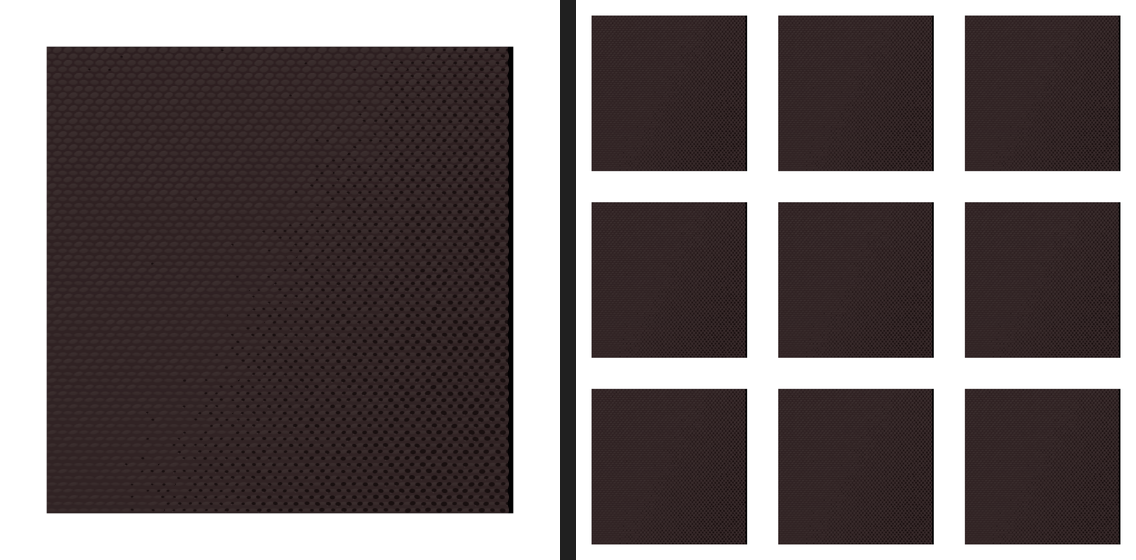
Left, the tile; right, the same tile 3 across and 3 down.
Reproduce this texture procedurally as a Shadertoy shader.

```glsl
// Dark embossed sheet on a white ground: staggered rows of raised, faceted beads.
// Beads flatten towards the bottom, while pits open between them towards the
// lower right. Each row is a strip of cells; hashes vary beads and pits per cell.

#define COLUMNS 44.0
#define ROWS 72.0
#define MARGIN 0.083333
#define EDGE_WIDTH 0.009
#define BEAD_HALF_WIDTH 0.41
#define PIT_MAX_RADIUS 0.25
#define GROUND vec3(1.0)
#define GAP_COLOR vec3(0.178, 0.122, 0.128)
#define BEAD_COLOR vec3(0.222, 0.172, 0.172)
#define PIT_COLOR vec3(0.095, 0.058, 0.060)
#define EDGE_COLOR vec3(0.012, 0.008, 0.010)

float hash(vec2 p) {
    return fract(sin(dot(p, vec2(127.1, 311.7))) * 43758.5453);
}

// Coverage of a shape from its signed distance, softened over one width
float cover(float dist, float softness) {
    return clamp(0.5 - dist / softness, 0.0, 1.0);
}

// Approximate signed distance to a rounded lens with slightly flat sides
float beadDistance(vec2 p, vec2 radius) {
    vec2 a = abs(p) / radius;
    float facet = max(length(a), a.x * 0.72 + a.y * 0.76);
    return (facet - 1.0) * radius.y;
}

// Embossed surface; p runs from 0 to 1 over the sheet
vec3 sheet(vec2 p, float cellPixel) {
    vec2 grid = p * vec2(COLUMNS, ROWS);
    float row = floor(grid.y);
    float x = grid.x + 0.5 * mod(row, 2.0);
    float y = (fract(grid.y) - 0.5) * COLUMNS / ROWS;

    // Raised bead, lit from above
    vec2 beadId = vec2(mod(floor(x), COLUMNS), row);
    float beadRandom = hash(beadId);
    vec2 local = vec2(fract(x) - 0.5, y);
    local.y -= local.x * (0.22 * beadRandom - 0.04);
    float halfHeight = mix(0.15, 0.27, p.y) * (0.9 + 0.2 * beadRandom);
    float bead = cover(beadDistance(local, vec2(BEAD_HALF_WIDTH, halfHeight)), cellPixel);
    vec3 gap = mix(GAP_COLOR, BEAD_COLOR, 0.35 * (1.0 - p.y));
    vec3 lit = BEAD_COLOR + 0.012 * clamp(local.y / halfHeight, -1.0, 1.0);
    vec3 color = mix(gap, lit + 0.008 * (beadRandom - 0.5), bead);

    // Pit between neighbouring beads, spreading along the diagonal
    vec2 pitId = vec2(mod(floor(x + 0.5), COLUMNS), row + 0.37);
    float pitRandom = hash(pitId + 17.0);
    float wear = smoothstep(0.0, 0.85, p.x - 0.55 * p.y);
    float present = step(pitRandom, smoothstep(0.01, 0.3, wear));
    vec2 offset = 0.14 * (vec2(hash(pitId + 5.0), hash(pitId + 9.0)) - 0.5);
    vec2 pitLocal = vec2(fract(x + 0.5) - 0.5, y) - offset * vec2(1.0, 0.6);
    pitLocal.y += 0.3 * pitLocal.x * (hash(pitId + 3.0) - 0.5);
    float radius = PIT_MAX_RADIUS * mix(0.4, 1.0, wear) * (0.7 + 0.3 * hash(pitId + 23.0));
    float pitDistance = length(pitLocal * vec2(0.85, 1.15)) - radius;
    color = mix(color, PIT_COLOR, present * cover(pitDistance, cellPixel));

    // Faint glint on the lower rim of some pits
    float glint = cover(length(pitLocal + vec2(0.08, radius)) - 0.07, cellPixel);
    return color + 0.045 * glint * present * step(0.75, hash(pitId + 31.0));
}

void mainImage(out vec4 fragColor, in vec2 fragCoord) {
    vec2 uv = fragCoord / iResolution.xy;
    float pixel = 1.0 / min(iResolution.x, iResolution.y);
    float sheetSize = 1.0 - 2.0 * MARGIN;
    vec2 p = (uv - MARGIN) / sheetSize;
    vec3 color = sheet(clamp(p, 0.0, 0.9999), 1.2 * pixel * COLUMNS / sheetSize);

    // Thin shadow at top and bottom, scalloped black strip on the right
    float rim = min(p.y, 1.0 - p.y) * sheetSize;
    color *= 1.0 - 0.3 * cover(rim - 0.0015, pixel);
    float scallop = 0.0012 * sin(3.14159265 * ROWS * p.y);
    float strip = (1.0 - p.x) * sheetSize - EDGE_WIDTH + scallop;
    color = mix(color, EDGE_COLOR, cover(strip, pixel));

    // Place the sheet on the plain ground
    vec2 outside = abs(uv - 0.5) - 0.5 * sheetSize;
    float inside = cover(outside.x, pixel) * cover(outside.y, pixel);
    fragColor = vec4(mix(GROUND, color, inside), 1.0);
}
```
